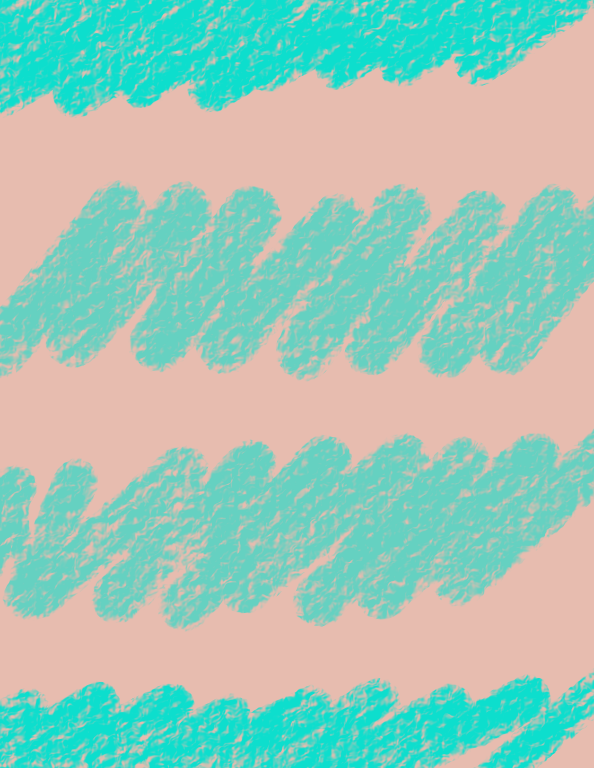
This pattern is drawn by a WebGL 1 fragment shader. Its source:

```glsl
precision highp float;

// Four rows of slanted crayon scribble on a flat blush ground.
// Each row is a zigzag of jittered capsules; embossed noise acts as paper
// tooth, so the pigment breaks into crumbs, dry streaks and worn rims.

uniform vec2 u_resolution;

const vec3 GROUND = vec3(0.906, 0.737, 0.686);
const vec3 BRIGHT = vec3(0.050, 0.870, 0.805);
const vec3 SOFT = vec3(0.395, 0.818, 0.757);

const float MAX_STROKES = 12.0;
const float END_JITTER = 0.024;     // scatter of the stroke ends
const float RETURN_WIDTH = 0.50;    // down strokes relative to up strokes
const float RAGGED = 0.007;         // roughness of the outline
const float RIM = 0.013;            // width of the worn rim
const float GRAIN = 220.0;          // paper grains per canvas height
const float BODY_LOAD = 0.72;       // crayon load inside a stroke
const float RIM_LOAD = 0.47;        // crayon load on its outline

float hash(vec2 p) {
    return fract(sin(dot(p, vec2(127.1, 311.7))) * 43758.5453);
}

float noise(vec2 p) {
    vec2 i = floor(p);
    vec2 f = fract(p);
    f = f * f * (3.0 - 2.0 * f);
    return mix(mix(hash(i), hash(i + vec2(1.0, 0.0)), f.x),
               mix(hash(i + vec2(0.0, 1.0)), hash(i + 1.0), f.x), f.y);
}

float segmentDistance(vec2 p, vec2 a, vec2 b) {
    vec2 ab = b - a;
    vec2 ap = p - a;
    return length(ap - ab * clamp(dot(ap, ab) / dot(ab, ab), 0.0, 1.0));
}

vec2 jitter(float index, float seed) {
    return END_JITTER * (vec2(hash(vec2(index, seed)),
                              hash(vec2(index, seed + 5.3))) - 0.5);
}

// Signed distance to a zigzag: up by slant, back down to the next start.
float scribble(vec2 p, vec2 start, vec2 slant, vec2 advance,
               float count, float radius, float seed) {
    float d = 1.0;
    for (float i = 0.0; i < MAX_STROKES; i++) {
        if (i >= count) break;
        vec2 low = start + advance * i + jitter(i, seed);
        vec2 high = start + advance * i + slant + jitter(i, seed + 11.0);
        float width = radius * (0.93 + 0.14 * hash(vec2(seed, i)));
        d = min(d, segmentDistance(p, low, high) - width);
        if (i + 1.0 < count) {
            vec2 next = start + advance * (i + 1.0) + jitter(i + 1.0, seed);
            d = min(d, segmentDistance(p, high, next) - radius * RETURN_WIDTH);
        }
    }
    return d;
}

// Light minus shadow on a bumpy sheet gives curved, crumb-like flecks.
float paperTooth(vec2 p) {
    vec2 q = p * GRAIN;
    q += 1.5 * vec2(noise(q * 0.4), noise(q * 0.4 + 31.0));
    float coarse = noise(q * 0.5) - noise(q * 0.5 + vec2(0.45, -0.55));
    float fine = noise(q * 1.3 + 9.0) - noise(q * 1.3 + vec2(9.6, 8.4));
    float laid = noise(vec2(p.x * 260.0, p.y * 9.0)) - 0.5;
    return 0.5 + 0.42 * coarse + 0.28 * fine + 0.14 * laid;
}

// Lays pigment where the crayon load exceeds the paper tooth.
vec3 rub(vec3 base, vec3 pigment, vec2 p, float d, vec2 slant, float tooth) {
    vec2 along = normalize(slant);
    vec2 q = vec2(dot(p, along), dot(p, vec2(-along.y, along.x)));
    float streak = 0.55 * noise(q * vec2(11.0, 150.0))
                 + 0.45 * noise(q * vec2(30.0, 330.0));
    float pressure = noise(p * 17.0);
    d += RAGGED * (0.6 * streak + 0.4 * noise(p * 190.0) - 0.45);
    float load = mix(RIM_LOAD, BODY_LOAD, smoothstep(0.0, RIM, -d))
               + 0.36 * (streak - 0.5) + 0.20 * (pressure - 0.5);
    float pixel = 1.0 / u_resolution.y;
    float shape = 1.0 - smoothstep(-pixel, pixel, d);
    float ink = smoothstep(-0.20, 0.31, load - tooth);
    return mix(base, pigment, shape * ink);
}

void main() {
    vec2 p = gl_FragCoord.xy / u_resolution.y;
    float tooth = paperTooth(p);
    vec3 color = GROUND;

    // Top row, running off the upper edge
    vec2 slant = vec2(0.25, 0.15);
    float d = scribble(p, vec2(-0.255, 0.850), slant, vec2(0.087, 0.008), 11.0, 0.030, 1.0);
    color = rub(color, BRIGHT, p, d, slant, tooth);

    // Upper middle row of broad strokes
    slant = vec2(0.138, 0.166);
    d = scribble(p, vec2(0.008, 0.550), slant, vec2(0.0945, 0.0), 8.0, 0.037, 2.0);
    color = rub(color, SOFT, p, d, slant, tooth);

    // Lower middle row, opening with a steep pair beside a wedge
    slant = vec2(0.190, 0.173);
    d = scribble(p, vec2(0.057, 0.214), slant, vec2(0.0895, 0.004), 7.0, 0.035, 3.0);
    d = min(d, scribble(p, vec2(-0.034, 0.220), vec2(0.065, 0.150), vec2(0.060, 0.0), 2.0, 0.028, 4.0));
    color = rub(color, SOFT, p, d, slant, tooth);

    // Bottom row, with a lone stroke after a wedge
    slant = vec2(0.250, 0.130);
    d = scribble(p, vec2(-0.217, -0.050), slant, vec2(0.092, 0.0), 8.0, 0.029, 5.0);
    d = min(d, scribble(p, vec2(0.610, -0.050), vec2(0.190, 0.160), vec2(0.092, 0.0), 1.0, 0.028, 6.0));
    color = rub(color, BRIGHT, p, d, slant, tooth);

    gl_FragColor = vec4(color, 1.0);
}
```
